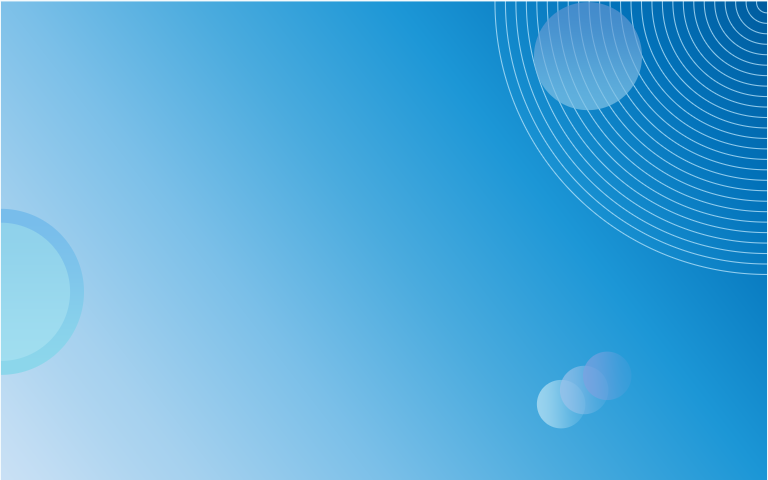
This background is drawn by a WebGL 1 fragment shader. Its source:

```glsl
precision highp float;

uniform vec2 u_resolution;

// Antialiased coverage of a signed distance
float cover(float dist) {
  return clamp(0.5 - dist * u_resolution.y, 0.0, 1.0);
}

float disc(vec2 p, vec2 center, float radius) {
  return cover(length(p - center) - radius);
}

// Diagonal wash from pale lower left to deep blue upper right
vec3 wash(float t) {
  vec3 color = mix(vec3(0.79, 0.88, 0.96), vec3(0.65, 0.82, 0.935), smoothstep(0.0, 0.17, t) * 0.3 + clamp(t / 0.17, 0.0, 1.0) * 0.7);
  color = mix(color, vec3(0.48, 0.75, 0.91), clamp((t - 0.17) / 0.17, 0.0, 1.0));
  color = mix(color, vec3(0.29, 0.67, 0.87), clamp((t - 0.34) / 0.16, 0.0, 1.0));
  color = mix(color, vec3(0.11, 0.59, 0.84), clamp((t - 0.50) / 0.17, 0.0, 1.0));
  color = mix(color, vec3(0.01, 0.45, 0.73), clamp((t - 0.67) / 0.19, 0.0, 1.0));
  return mix(color, vec3(0.0, 0.36, 0.62), clamp((t - 0.86) / 0.14, 0.0, 1.0));
}

// Evenly spaced thin circles, limited to an outer radius
float rings(vec2 p, vec2 center, float spacing, float count) {
  float r = length(p - center);
  float offset = abs(mod(r + 0.5 * spacing, spacing) - 0.5 * spacing);
  float inside = step(0.5 * spacing, r) * step(r, (count + 0.5) * spacing);
  return cover(offset - 0.0011) * inside;
}

void main() {
  vec2 p = gl_FragCoord.xy / u_resolution.y;
  float width = u_resolution.x / u_resolution.y;
  vec3 color = wash(dot(p, vec2(0.79, 0.61)) / 1.874);

  // Corner rings
  color = mix(color, vec3(0.72, 0.89, 0.98), 0.78 * rings(p, vec2(1.598, 0.995), 0.0218, 26.0));

  // Translucent disc over the rings
  vec3 veil = mix(vec3(0.50, 0.76, 0.90), vec3(0.36, 0.58, 0.82), smoothstep(0.77, 0.995, p.y));
  color = mix(color, veil, 0.72 * disc(p, vec2(1.225, 0.883), 0.1125));

  // Rimmed disc on the left edge
  vec2 rimCenter = vec2(0.002, 0.392);
  float rise = smoothstep(0.22, 0.565, p.y);
  vec3 rim = mix(vec3(0.55, 0.84, 0.92), vec3(0.47, 0.74, 0.92), rise);
  vec3 core = mix(vec3(0.63, 0.87, 0.94), vec3(0.56, 0.82, 0.92), rise);
  color = mix(color, rim, disc(p, rimCenter, 0.173));
  color = mix(color, core, disc(p, rimCenter, 0.144));

  // Chain of small discs fading to the right
  for (int i = 0; i < 3; i++) {
    float k = float(i);
    vec2 center = vec2(1.169, 0.158) + k * vec2(0.048, 0.0295);
    float fade = smoothstep(-0.051, 0.055, p.x - center.x);
    vec3 tint = mix(vec3(0.73, 0.89, 0.96), vec3(0.49, 0.63, 0.88), k * 0.5);
    color = mix(color, tint, mix(0.72, 0.14, fade) * disc(p, center, 0.0505));
  }

  // Thin white border on the top and sides
  float edge = min(min(p.x, width - p.x) - 0.002, 1.0 - p.y - 0.003);
  color = mix(color, vec3(0.96, 0.98, 0.99), cover(edge));

  gl_FragColor = vec4(color, 1.0);
}
```
